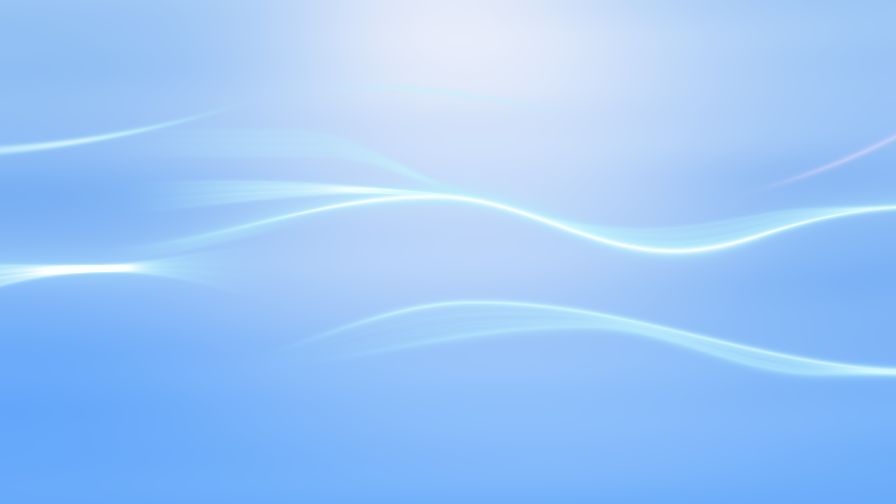
Reproduce this background procedurally as a WebGL 1 fragment shader.

```glsl
precision highp float;
// Pale blue sky-like backdrop with a soft white light at the top and flowing
// silk ribbons. Each ribbon is a fan of thin strands spread between two edge
// curves, so it turns bright and white wherever the edges pinch together.

uniform vec2 u_resolution;

const float PI = 3.14159265;
const vec3 CYAN = vec3(0.70, 0.95, 0.99);
const vec3 WHITE = vec3(0.98, 1.0, 1.0);

// Cosine crest with a different half wavelength on each side of its peak.
float wave(float x, float peak, float leftHalf, float rightHalf, float mid, float amp) {
  float halfLength = x < peak ? leftHalf : rightHalf;
  return mid + amp * cos(PI * (x - peak) / halfLength);
}

// Soft elliptical spot of light.
float spot(vec2 uv, vec2 center, vec2 radius) {
  vec2 d = (uv - center) / radius;
  return exp(-dot(d, d));
}

float strand(float y, float center, float width) {
  return exp(-pow(abs(y - center) / width, 1.5));
}

// Opens between x0 and x1, then closes between x2 and x3.
float span(float x, float x0, float x1, float x2, float x3) {
  return smoothstep(x0, x1, x) * (1.0 - smoothstep(x2, x3, x));
}

// Fan of uneven strands with a thin translucent film between the edges.
float ribbon(float y, float a, float b) {
  float sum = 0.0;
  for (int i = 0; i < 9; i++) {
    float t = float(i) / 8.0;
    float weight = 0.22 + 0.14 * sin(float(i) * 2.4 + 1.0);
    sum += weight * strand(y, mix(a, b, t), 0.0045);
  }
  float lo = min(a, b);
  float hi = max(a, b);
  float film = smoothstep(lo - 0.006, lo + 0.006, y)
             * (1.0 - smoothstep(hi - 0.006, hi + 0.006, y));
  return sum + 0.15 * film;
}

vec3 backdrop(vec2 uv) {
  vec3 col = mix(vec3(0.41, 0.67, 0.98), vec3(0.55, 0.74, 0.97), smoothstep(0.0, 0.55, uv.y));
  col = mix(col, vec3(0.60, 0.77, 0.96), smoothstep(0.5, 1.0, uv.y));
  // Broad haze through the middle and the light above it.
  col = mix(col, vec3(0.74, 0.84, 0.98), 0.90 * spot(uv, vec2(0.52, 0.58), vec2(0.35, 0.32)));
  col = mix(col, vec3(0.62, 0.79, 0.99), 0.50 * spot(uv, vec2(0.60, 0.16), vec2(0.34, 0.16)));
  col = mix(col, vec3(0.85, 0.90, 0.98), 0.95 * spot(uv, vec2(0.54, 0.88), vec2(0.27, 0.30)));
  col = mix(col, vec3(0.93, 0.94, 0.98), 0.80 * spot(uv, vec2(0.50, 0.95), vec2(0.14, 0.16)));
  // Deeper blue pools at the sides.
  col = mix(col, vec3(0.44, 0.67, 0.95), 0.75 * spot(uv, vec2(0.02, 0.61), vec2(0.24, 0.09)));
  col = mix(col, vec3(0.52, 0.72, 0.95), 0.55 * spot(uv, vec2(0.04, 0.87), vec2(0.24, 0.09)));
  col = mix(col, vec3(0.37, 0.64, 0.98), 0.70 * spot(uv, vec2(0.0, 0.22), vec2(0.26, 0.18)));
  col = mix(col, vec3(0.45, 0.68, 0.96), 0.65 * spot(uv, vec2(1.0, 0.44), vec2(0.22, 0.15)));
  col = mix(col, vec3(0.52, 0.71, 0.95), 0.55 * spot(uv, vec2(0.92, 0.64), vec2(0.16, 0.08)));
  // Faint slanted streaks from layered sines.
  float s = uv.y - 0.12 * uv.x;
  float streak = sin(s * 31.0 + 2.0 * sin(uv.x * 3.0)) + 0.6 * sin(s * 57.0 + uv.x * 5.0);
  return col + 0.006 * streak * vec3(1.0, 0.7, 0.2);
}

// Lays a luminous veil over the colour, whitening as it gets denser.
vec3 veil(vec3 col, float density) {
  float k = clamp(density, 0.0, 1.0);
  return mix(col, mix(CYAN, WHITE, k * k), k);
}

void main() {
  vec2 uv = gl_FragCoord.xy / u_resolution;
  float x = uv.x;
  float y = uv.y;
  vec3 col = backdrop(uv);

  // Thin arc under the light and the lilac line at the right.
  float arc = wave(x, 0.41, 0.36, 0.36, 0.79, 0.036);
  col = veil(col, 0.50 * strand(y, arc, 0.005) * span(x, 0.33, 0.46, 0.48, 0.70));
  float u = x - 0.82;
  float lilac = strand(y, 0.613 + 0.4 * u + 1.35 * u * u, 0.006) * smoothstep(0.81, 0.96, x);
  col = mix(col, vec3(0.82, 0.83, 0.98), 0.75 * lilac);

  // Rising ribbon at the upper left.
  float rise = 0.709 + 0.11 * x + 0.75 * x * x;
  float riseFade = 1.0 - smoothstep(0.04, 0.31, x);
  col = veil(col, 0.60 * riseFade * ribbon(y, rise, rise - 0.014 + 0.05 * x));

  // Pale sheet falling into the main crest.
  float sheetTop = 0.74 - 0.13 * smoothstep(0.33, 0.56, x);
  float sheetLow = 0.692 - 0.09 * smoothstep(0.36, 0.56, x);
  col = veil(col, 0.55 * ribbon(y, sheetTop, sheetLow) * span(x, 0.10, 0.34, 0.44, 0.55));

  // Main ribbon: a bright curve, with fans above it on both sides of the crest.
  float mainY = wave(x, 0.485, 0.40, 0.267, 0.556, 0.054) - 0.02 * smoothstep(0.85, 1.0, x);
  float fanL = 0.125 * (1.0 - smoothstep(0.13, 0.53, x));
  float fanR = 0.048 * pow(sin(PI * clamp((x - 0.55) / 0.47, 0.0, 1.0)), 2.0);
  col = veil(col, 0.95 * ribbon(y, mainY + 0.58 * fanL, mainY + fanL) * span(x, 0.13, 0.30, 0.46, 0.56));
  col = veil(col, 0.75 * ribbon(y, mainY, mainY + fanR) * span(x, 0.53, 0.66, 0.86, 1.2));
  col = veil(col, 0.35 * ribbon(y, mainY, mainY - 0.02) * span(x, 0.10, 0.24, 0.25, 0.38));
  float mainGain = span(x, 0.10, 0.40, 0.82, 1.4);
  float body = span(x, 0.33, 0.45, 0.78, 0.92);
  col = veil(col, 0.30 * mainGain * strand(y, mainY + 0.008, 0.022));
  col = veil(col, mainGain * strand(y, mainY, 0.006 + 0.005 * body));

  // Bright ribbon at the left, pinched and then opening out.
  float pinch = x - 0.12;
  float leftLow = 0.461 - 1.9 * pinch * pinch;
  float leftTop = 0.473 + 0.04 * smoothstep(0.10, 0.33, x);
  float leftFade = 1.0 - smoothstep(0.08, 0.32, x);
  col = veil(col, 0.30 * leftFade * strand(y, 0.466, 0.030));
  col = veil(col, 1.25 * leftFade * ribbon(y, leftLow, leftTop));

  // Lower ribbon: two crossing crests joined by strands.
  float lowA = wave(x, 0.53, 0.35, 0.50, 0.332, 0.068);
  float lowB = wave(min(x, 0.92), 0.65, 0.45, 0.27, 0.305, 0.047);
  float lowFade = smoothstep(0.26, 0.62, x);
  col = veil(col, 0.70 * lowFade * ribbon(y, lowA, lowB));
  col = veil(col, 0.75 * strand(y, lowA, 0.0065) * smoothstep(0.29, 0.48, x));
  col = veil(col, 0.40 * strand(y, lowB, 0.010) * smoothstep(0.33, 0.55, x));

  gl_FragColor = vec4(col, 1.0);
}
```
